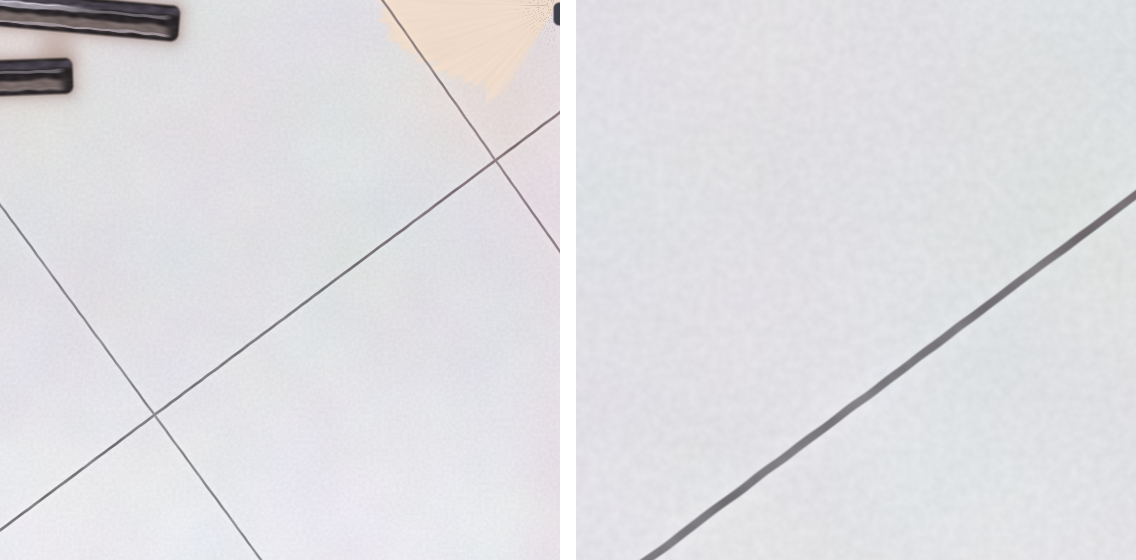
Left: the whole. Right: its middle third, enlarged.
Write a WebGL 2 fragment shader that draws this texture.

```glsl
#version 300 es
precision highp float;
uniform vec2 u_resolution;
out vec4 fragColor;

vec2 hashGradient(vec2 cell) {
  vec3 h = fract(cell.xyx * vec3(0.1031, 0.1030, 0.0973));
  h += dot(h, h.yzx + 33.33);
  float angle = 6.2832 * fract((h.x + h.y) * h.z);
  return vec2(cos(angle), sin(angle));
}

float gradientNoise(vec2 p) {
  vec2 i = floor(p), f = fract(p);
  vec2 w = f * f * f * (f * (f * 6.0 - 15.0) + 10.0);
  vec2 e = vec2(0.0, 1.0);
  float low = mix(dot(hashGradient(i), f), dot(hashGradient(i + e.yx), f - e.yx), w.x);
  float high = mix(dot(hashGradient(i + e), f - e), dot(hashGradient(i + e.yy), f - e.yy), w.x);
  return mix(low, high, w.y);
}

float fbm(vec2 p) {
  float sum = 0.0, gain = 0.6;
  for (int i = 0; i < 4; i++) {
    sum += gain * gradientNoise(p);
    p = p * 2.03 + 17.0;
    gain *= 0.5;
  }
  return sum;
}

float roundedBox(vec2 p, vec2 halfSize, float radius) {
  vec2 d = abs(p) - halfSize + radius;
  return length(max(d, 0.0)) + min(max(d.x, d.y), 0.0) - radius;
}

// Soft band of the given half width around a center
float band(float x, float center, float halfWidth) {
  return 1.0 - smoothstep(halfWidth * 0.5, halfWidth * 1.5, abs(x - center));
}

vec3 glazedFloor(vec2 uv) {
  vec3 color = mix(vec3(0.875, 0.875, 0.89), vec3(0.915, 0.915, 0.935), smoothstep(0.55, 0.0, uv.y));
  color = mix(color, vec3(0.89, 0.865, 0.86), 0.6 * smoothstep(0.55, 0.0, distance(uv, vec2(0.0, 0.95))));
  color = mix(color, vec3(0.90, 0.855, 0.835), 0.8 * smoothstep(0.35, 0.05, distance(uv, vec2(0.95, 0.9))));
  color = mix(color, vec3(0.90, 0.86, 0.89), 0.6 * smoothstep(0.88, 1.0, uv.x));
  // Broad tints and fine grain
  vec3 tint = vec3(fbm(uv * 4.0), fbm(uv * 4.0 + 31.0), fbm(uv * 4.0 + 67.0));
  color += 0.028 * tint + 0.018 * fbm(uv * 9.0);
  return color + 0.022 * gradientNoise(uv * 150.0) + 0.014 * gradientNoise(uv * 290.0);
}

// Square tiles with slightly converging columns
vec3 addJoints(vec3 color, vec2 uv, float px) {
  vec2 p = uv - vec2(0.276, 0.259);
  vec2 grid = vec2(dot(p, vec2(0.806, 0.592)), dot(p, vec2(-0.598, 0.801)));
  grid.x /= 1.0 + 0.025 * grid.y;
  grid += 0.0008 * vec2(gradientNoise(uv * 45.0), gradientNoise(uv * 45.0 + 9.0));
  vec2 pitch = vec2(0.76, 0.79);
  vec2 d = abs(fract(grid / pitch + 0.5) - 0.5) * pitch;
  vec2 width = vec2(0.0015, 0.0018);
  vec2 line = 1.0 - smoothstep(width - 0.5 * px, width + 0.0012 + 0.5 * px, d);
  vec2 lip = exp(-d * d * 12000.0);
  color += 0.018 * max(lip.x, lip.y);
  float wear = 0.82 + 0.3 * fbm(uv * 22.0);
  vec3 joint = mix(vec3(0.38, 0.37, 0.39), vec3(0.41, 0.34, 0.36), smoothstep(0.5, 0.9, uv.x));
  return mix(color, joint, max(line.x * 0.85, line.y) * wear);
}

// Pale feathered fan spreading from the upper right corner
vec3 addFan(vec3 color, vec2 uv) {
  vec2 p = vec2(0.995, 0.99) - uv;
  float angle = atan(p.y, p.x), r = length(p);
  float streak = gradientNoise(vec2(angle * 22.0, r * 7.0));
  float reach = mix(0.315, 0.195, smoothstep(0.0, 0.85, angle)) + 0.025 * streak;
  float mask = smoothstep(reach + 0.012, reach - 0.012, r) * smoothstep(1.08, 0.92, angle + 0.05 * streak);
  vec3 peach = vec3(0.94, 0.86, 0.79) + 0.025 * streak;
  color = mix(color, peach, 0.92 * mask);
  float hair = smoothstep(0.82, 1.0, cos(angle * 60.0 + 8.0 * r)) * smoothstep(0.1, 0.01, r);
  color = mix(color, vec3(0.55, 0.53, 0.52), 0.4 * hair * step(0.0, p.x));
  float chip = roundedBox(uv - vec2(1.005, 0.975), vec2(0.016, 0.02), 0.01);
  return mix(color, vec3(0.25, 0.25, 0.29), smoothstep(0.003, -0.002, chip));
}

// Glossy dark rod entering from the left and ending at tip
vec3 addRod(vec3 color, vec2 uv, vec2 tip, float slope, float shine, float px) {
  vec2 along = normalize(vec2(1.0, slope)), p = uv - tip;
  p = vec2(dot(p, along), dot(p, vec2(-along.y, along.x)));
  float d = roundedBox(p + vec2(0.3, 0.0), vec2(0.3, 0.032), 0.014);
  color = mix(color, vec3(0.60, 0.48, 0.44), 0.5 * exp(-max(d, 0.0) * 85.0));
  float h = p.y / 0.032 + 0.12 * gradientNoise(p * vec2(30.0, 90.0));
  vec3 body = mix(vec3(0.17, 0.15, 0.16), vec3(0.27, 0.25, 0.29), band(h, 0.65, 0.2));
  float body_end = smoothstep(-0.008, -0.03, p.x);
  body = mix(body, vec3(0.46, 0.41, 0.40), body_end * band(h, -0.45, 0.28));
  body = mix(body, vec3(0.62, 0.58, 0.60), shine * body_end * band(h, -0.68, 0.07));
  body = mix(body, vec3(0.80, 0.78, 0.84), shine * band(h, 0.32, 0.17) * smoothstep(-0.13, -0.24, p.x));
  body = mix(body, vec3(0.52, 0.50, 0.53), body_end * band(h, 0.28, 0.1) * 0.7);
  body += 0.06 * gradientNoise(p * vec2(50.0, 140.0));
  return mix(color, body, smoothstep(0.0015 + px, -0.0015 - px, d));
}

void main() {
  vec2 uv = gl_FragCoord.xy / u_resolution;
  float px = 1.0 / min(u_resolution.x, u_resolution.y);
  vec3 color = addFan(glazedFloor(uv), uv);
  color = addJoints(color, uv, px);
  // Warm shade between the rods
  color = mix(color, vec3(0.70, 0.59, 0.56), 0.5 * smoothstep(0.06, 0.0, distance(uv, vec2(0.1, 0.912))));
  color = addRod(color, uv, vec2(0.130, 0.865), 0.035, 0.35, px);
  color = addRod(color, uv, vec2(0.320, 0.957), -0.088, 1.0, px);
  fragColor = vec4(clamp(color, 0.0, 1.0), 1.0);
}
```
